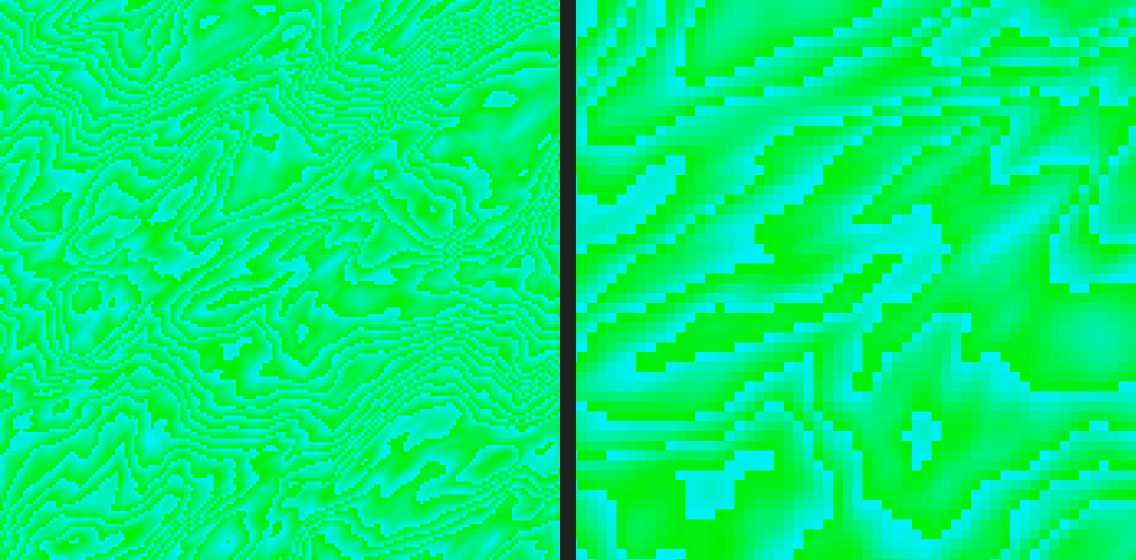
Left: the whole. Right: its middle third, enlarged.
A WebGL 2 fragment shader for this texture:

```glsl
#version 300 es
precision highp float;
// Blocky contour bands of a slanted noise terrain, ramping from green to cyan.

uniform vec2 u_resolution;
out vec4 fragColor;

const float CELL = 3.0 / 512.0;     // side of one mosaic block, canvas units
const float SLANT = 0.63;           // direction of the ridges, radians
const vec2 FREQUENCY = vec2(1.9, 3.4); // noise cells along and across the ridges
const vec2 CLIMB = vec2(0.2, 1.3);  // steady rise of the terrain
const float BANDS = 11.0;           // colour cycles per unit of height
const int OCTAVES = 5;
const float GAIN = 0.43;            // amplitude ratio between octaves
const float LACUNARITY = 2.03;      // frequency ratio between octaves
const float WARP = 0.22;            // bending of the ridges
const float CONTRAST = 1.06;        // above one favours the green end
const uint SEED = 27u;
const vec3 LOW_COLOR = vec3(0.0, 0.94, 0.0);
const vec3 HIGH_COLOR = vec3(0.0, 0.94, 1.0);

// Integer hash of a lattice point, returned as 0..1
float hash(ivec2 cell, uint layer) {
    uvec2 u = uvec2(cell);
    uint h = u.x * 1597u + u.y * 51749u + (layer + SEED) * 7919u;
    h = h * 747796405u + 2891336453u;
    h = ((h >> ((h >> 28u) + 4u)) ^ h) * 277803737u;
    h = (h >> 22u) ^ h;
    return float(h >> 8u) / 16777216.0;
}

// Contribution of one lattice corner: random slope dotted with the offset
float cornerSlope(ivec2 cell, vec2 offset, uint layer) {
    float angle = 6.28319 * hash(cell, layer);
    return dot(vec2(cos(angle), sin(angle)), offset);
}

float gradientNoise(vec2 p, uint layer) {
    ivec2 cell = ivec2(floor(p));
    vec2 f = fract(p);
    vec2 w = f * f * f * (f * (f * 6.0 - 15.0) + 10.0);
    float a = cornerSlope(cell, f, layer);
    float b = cornerSlope(cell + ivec2(1, 0), f - vec2(1, 0), layer);
    float c = cornerSlope(cell + ivec2(0, 1), f - vec2(0, 1), layer);
    float d = cornerSlope(cell + ivec2(1, 1), f - vec2(1, 1), layer);
    return mix(mix(a, b, w.x), mix(c, d, w.x), w.y);
}

// Terrain height: a steady climb plus warped octaves stretched along the slant
float terrain(vec2 p) {
    float c = cos(SLANT), s = sin(SLANT);
    vec2 q = vec2(c * p.x + s * p.y, c * p.y - s * p.x) * FREQUENCY;
    q += WARP * vec2(gradientNoise(q * 1.6, 20u), gradientNoise(q * 1.6, 21u));

    float height = dot(p, CLIMB), amplitude = 1.0;
    for (int i = 0; i < OCTAVES; i++) {
        height += amplitude * gradientNoise(q + 0.37 * float(i), uint(i));
        amplitude *= GAIN;
        q *= LACUNARITY;
    }
    return height;
}

// Sawtooth colour of the block that contains p
vec3 blockColor(vec2 p) {
    vec2 center = (floor(p / CELL) + 0.5) * CELL;
    float ramp = pow(fract(BANDS * terrain(center)), CONTRAST);
    return mix(LOW_COLOR, HIGH_COLOR, ramp);
}

void main() {
    // Four samples per pixel smooth block edges that miss the pixel grid
    vec3 color = vec3(0.0);
    for (int i = 0; i < 4; i++) {
        vec2 jitter = vec2(i & 1, i >> 1) * 0.5 - 0.25;
        color += blockColor((gl_FragCoord.xy + jitter) / u_resolution.y);
    }
    fragColor = vec4(color * 0.25, 1.0);
}
```
